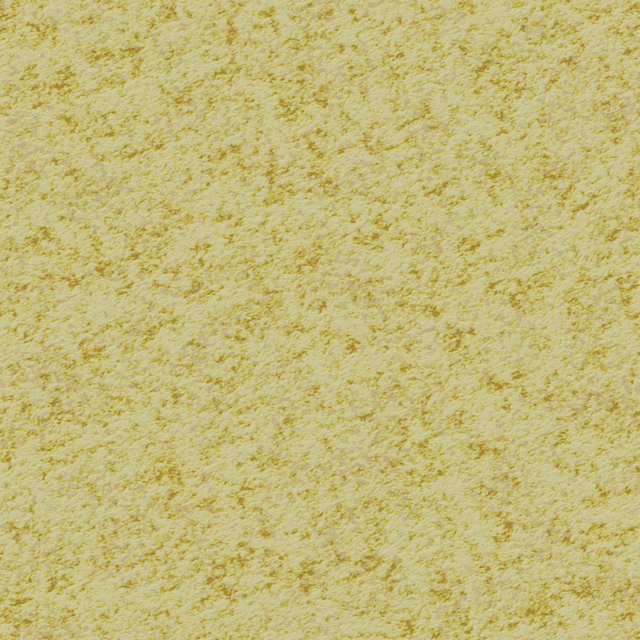
Write a WebGL 2 fragment shader that draws this texture.

```glsl
#version 300 es
precision highp float;
// Pale yellow crumbly surface: tilted octaves of gradient noise form a height
// field, a colour ramp turns hollows ochre and crests cream, and fine greyish
// specks, faint upright crevices and a soft side light finish the grain.

#define BASE_FREQ 7.0       // coarsest clumps per canvas height
#define OCTAVES 6
#define PEAK_OCTAVE 3.7     // octave with the most contrast
#define TILT 0.42           // direction of the grain, radians
#define STRETCH vec2(0.78, 1.15)
#define SPECK_FREQ 105.0
#define SPECK_LEVEL 0.17    // higher means fewer specks
#define CREVICES 5
#define CREVICE_DEPTH 1.1
#define LIGHT 0.018

uniform vec2 u_resolution;
out vec4 fragColor;

// Integer hash of a lattice cell, two values in 0..1
vec2 hash2(vec2 cell) {
    uvec2 v = uvec2(ivec2(cell)) * 1664525u + 1013904223u;
    v.x += v.y * 1664525u;
    v.y += v.x * 1664525u;
    v ^= v >> 16u;
    v.x += v.y * 1664525u;
    v.y += v.x * 1664525u;
    v ^= v >> 16u;
    return vec2(v >> 8u) / 16777216.0;
}

float corner(vec2 cell, vec2 local, vec2 offset) {
    return dot(hash2(cell + offset) * 2.0 - 1.0, local - offset);
}

float gradientNoise(vec2 p) {
    vec2 c = floor(p), f = p - c;
    vec2 w = f * f * f * (f * (f * 6.0 - 15.0) + 10.0);
    float low = mix(corner(c, f, vec2(0, 0)), corner(c, f, vec2(1, 0)), w.x);
    float high = mix(corner(c, f, vec2(0, 1)), corner(c, f, vec2(1, 1)), w.x);
    return mix(low, high, w.y);
}

mat2 rotation(float angle) {
    float c = cos(angle), s = sin(angle);
    return mat2(c, -s, s, c);
}

// Height in units of its own standard deviation, centred on zero
float crumbHeight(vec2 uv) {
    float sum = 0.0, energy = 0.0, freq = BASE_FREQ;
    for (int i = 0; i < OCTAVES; i++) {
        float k = float(i);
        float bell = (k - PEAK_OCTAVE) / 3.0;
        float amp = exp(-bell * bell);
        // Each octave turns a little so that lattice lines never align
        vec2 p = rotation(TILT + 0.17 * (k - 2.5)) * uv * STRETCH.yx;
        p = rotation(TILT) * uv * STRETCH + 0.1 * p;
        float visible = 1.0 - smoothstep(0.5, 1.0, freq / u_resolution.y);
        sum += amp * visible * gradientNoise(p * freq + 37.3 * k);
        energy += amp * amp;
        freq *= 2.0;
    }
    return sum / (0.17 * sqrt(energy));
}

// Scattered narrow upright hollows with ragged sides
float crevices(vec2 uv, float aspect) {
    float depth = 0.0;
    float wobble = 0.012 * gradientNoise(uv * 35.0 + 8.0);
    for (int i = 0; i < CREVICES; i++) {
        vec2 seed = vec2(float(i) * 7.0 + 3.0, 91.0);
        vec2 centre = hash2(seed) * vec2(aspect, 1.0);
        float halfLength = mix(0.02, 0.06, hash2(seed + 1.0).x);
        vec2 d = (uv - centre + vec2(wobble, 0.0)) / vec2(0.007, halfLength);
        depth = max(depth, exp(-dot(d, d)));
    }
    return depth;
}

vec3 crumbColour(float h) {
    const vec3 deep  = vec3(0.65, 0.54, 0.21);
    const vec3 ochre = vec3(0.74, 0.67, 0.30);
    const vec3 straw = vec3(0.77, 0.73, 0.42);
    const vec3 cream = vec3(0.79, 0.76, 0.52);
    const vec3 pale  = vec3(0.79, 0.765, 0.575);
    vec3 c = mix(deep, ochre, smoothstep(-2.5, -1.3, h));
    c = mix(c, straw, smoothstep(-1.4, -0.6, h));
    c = mix(c, cream, smoothstep(-0.7, 0.3, h));
    return mix(c, pale, smoothstep(0.3, 1.4, h));
}

void main() {
    vec2 uv = gl_FragCoord.xy / u_resolution.y;
    float height = crumbHeight(uv);
    float towardLight = crumbHeight(uv + vec2(-0.001, 0.002));
    float hollow = crevices(uv, u_resolution.x / u_resolution.y);
    vec3 colour = crumbColour(height - CREVICE_DEPTH * hollow);

    // Greyish specks, gathered in loose drifts
    vec2 grain = rotation(TILT) * uv * STRETCH;
    float drift = gradientNoise(grain * 13.0 + 51.0);
    float fleck = gradientNoise(grain * SPECK_FREQ + 19.0)
                + 0.6 * gradientNoise(grain * SPECK_FREQ * 2.1 + 73.0);
    float speck = smoothstep(SPECK_LEVEL, SPECK_LEVEL + 0.16, fleck + 0.4 * drift);
    colour = mix(colour, vec3(0.735, 0.67, 0.49), 0.75 * speck);

    // Side light from the upper left
    colour += LIGHT * clamp(height - towardLight, -1.5, 1.5);
    fragColor = vec4(clamp(colour, 0.0, 1.0), 1.0);
}
```
